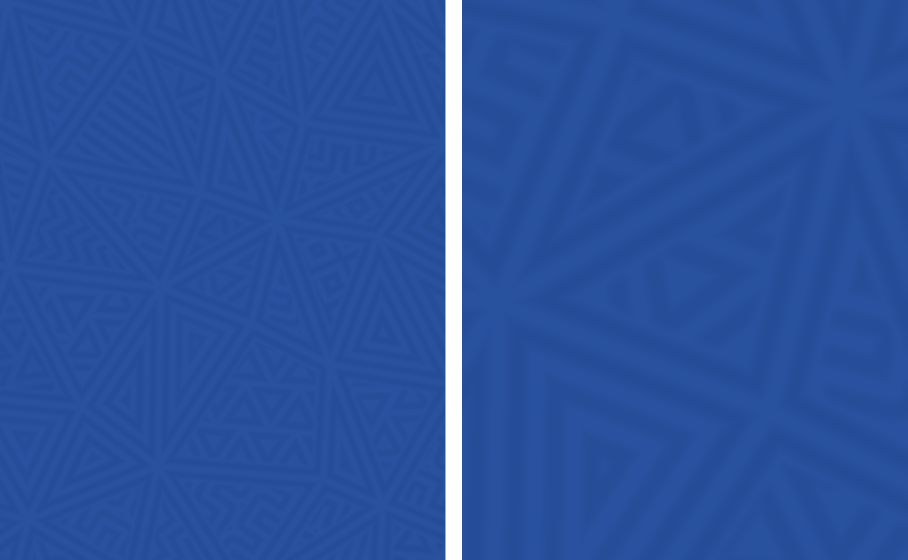
Left: the whole. Right: its middle third, enlarged.
A Shadertoy shader for this pattern:

```glsl
const vec3 LIGHT_BLUE = vec3(0.158, 0.317, 0.620);
const vec3 DARK_BLUE = vec3(0.147, 0.301, 0.594);
const vec3 PALE_EDGE = vec3(0.80, 0.85, 0.93);
const float TILES_PER_HEIGHT = 5.0;
const float PITCH = 0.115;     // one light and one dark stroke, in tiles
const float SOFTNESS = 0.019;  // edge blur, in tiles
const mat2 LATTICE = mat2(0.95, -0.31, 0.42, 0.98);  // oblique mesh axes

struct Tile {
    float inset;  // distance inward from the nearest side
    vec2 local;   // position along and away from the base side
    float seed;
};

float hash(vec2 p) {
    vec3 q = fract(vec3(p.xyx) * 0.1031);
    q += dot(q, q.yzx + 33.33);
    return fract((q.x + q.y) * q.z);
}

// Lattice corner, shifted so that every quad stays convex
vec2 corner(vec2 id) {
    vec2 shift = vec2(hash(id + 17.3), hash(id + 71.9)) - 0.5;
    return LATTICE * (id + 0.44 * shift);
}

vec2 sideCoords(vec2 p, vec2 a, vec2 b) {
    vec2 t = normalize(b - a);
    return vec2(dot(p - a, t), dot(p - a, vec2(-t.y, t.x)));
}

float sideDistance(vec2 p, vec2 a, vec2 b) {
    return sideCoords(p, a, b).y;
}

float segmentDistance(vec2 p, vec2 a, vec2 b) {
    vec2 ab = b - a;
    return length(p - a - ab * clamp(dot(p - a, ab) / dot(ab, ab), 0.0, 1.0));
}

// Dark strokes centred halfway between multiples of the pitch
float stripes(float x) {
    float d = abs(mod(x, PITCH) - 0.5 * PITCH) - 0.25 * PITCH;
    return 1.0 - smoothstep(-SOFTNESS, SOFTNESS, d);
}

float fold(float x, float period) {
    return abs(mod(x, period) - 0.5 * period);
}

// Light square wave outlined in dark
float meander(vec2 p) {
    float span = 4.0 * PITCH, rise = PITCH, row = 4.0 * PITCH;
    vec2 q = vec2(fold(p.x, span), mod(p.y, row) - 0.5 * row);
    vec2 top = vec2(0.25 * span, rise), bottom = vec2(0.25 * span, -rise);
    float d = segmentDistance(q, vec2(0.0, rise), top);
    d = min(d, segmentDistance(q, top, bottom));
    d = min(d, segmentDistance(q, bottom, vec2(0.5 * span, -rise)));
    return stripes(d);
}

// Rows of small triangles, alternately upright and inverted
float pyramids(vec2 p) {
    float span = 4.2 * PITCH, row = 3.5 * PITCH;
    vec2 q = vec2(fold(p.x, span), mod(p.y, row));
    float d = segmentDistance(q, vec2(0.0, row), vec2(0.5 * span, 0.0));
    return stripes(min(d, min(q.y, row - q.y)));
}

float diamonds(vec2 p) {
    float span = 4.0 * PITCH;
    return stripes(0.71 * (fold(p.x, span) + fold(p.y, span)));
}

float chevrons(vec2 p) {
    return stripes(0.75 * (p.y + 0.9 * fold(p.x, 2.6 * PITCH)));
}

// One framing stroke, then a motif chosen by the seed
float ornament(Tile tile) {
    float rings = stripes(tile.inset);
    float motif = rings;
    if (tile.seed > 0.92) motif = diamonds(tile.local);
    else if (tile.seed > 0.84) motif = chevrons(tile.local);
    else if (tile.seed > 0.60) motif = pyramids(tile.local);
    else if (tile.seed > 0.40) motif = meander(tile.local);
    else if (tile.seed > 0.30) motif = stripes(tile.local.x);
    float interior = smoothstep(-SOFTNESS, SOFTNESS, tile.inset - PITCH);
    float tint = 0.3 * (fract(tile.seed * 37.0) - 0.5);
    return mix(rings, motif + tint, interior);
}

Tile nearer(Tile best, float inset, vec2 local, float seed) {
    if (inset > best.inset) return Tile(inset, local, seed);
    return best;
}

// Irregular mesh of whole quads and pairs of triangles
Tile findTile(vec2 p) {
    Tile best = Tile(-1.0, vec2(0.0), 0.0);
    vec2 cell = floor(inverse(LATTICE) * p);
    for (int j = -1; j <= 1; j++)
    for (int i = -1; i <= 1; i++) {
        vec2 id = cell + vec2(i, j);
        vec2 a = corner(id), b = corner(id + vec2(1, 0));
        vec2 c = corner(id + vec2(1, 1)), d = corner(id + vec2(0, 1));
        if (hash(id + 5.7) > 0.5) {
            vec2 first = a;
            a = b; b = c; c = d; d = first;
        }
        float lower = min(sideDistance(p, a, b), sideDistance(p, b, c));
        float upper = min(sideDistance(p, c, d), sideDistance(p, d, a));
        float diagonal = sideDistance(p, c, a);
        float seed = hash(id + 41.1);
        if (hash(id + 23.5) < 0.22) {
            best = nearer(best, min(lower, upper), sideCoords(p, a, b), seed);
        } else {
            best = nearer(best, min(lower, diagonal), sideCoords(p, a, b), seed);
            best = nearer(best, min(upper, -diagonal), sideCoords(p, c, d), hash(id + 89.3));
        }
    }
    return best;
}

void mainImage(out vec4 fragColor, in vec2 fragCoord) {
    vec2 p = TILES_PER_HEIGHT * fragCoord / iResolution.y + 30.0;
    vec3 color = mix(LIGHT_BLUE, DARK_BLUE, ornament(findTile(p)));
    float edge = smoothstep(0.997, 1.0, fragCoord.x / iResolution.x);
    fragColor = vec4(mix(color, PALE_EDGE, edge), 1.0);
}
```
